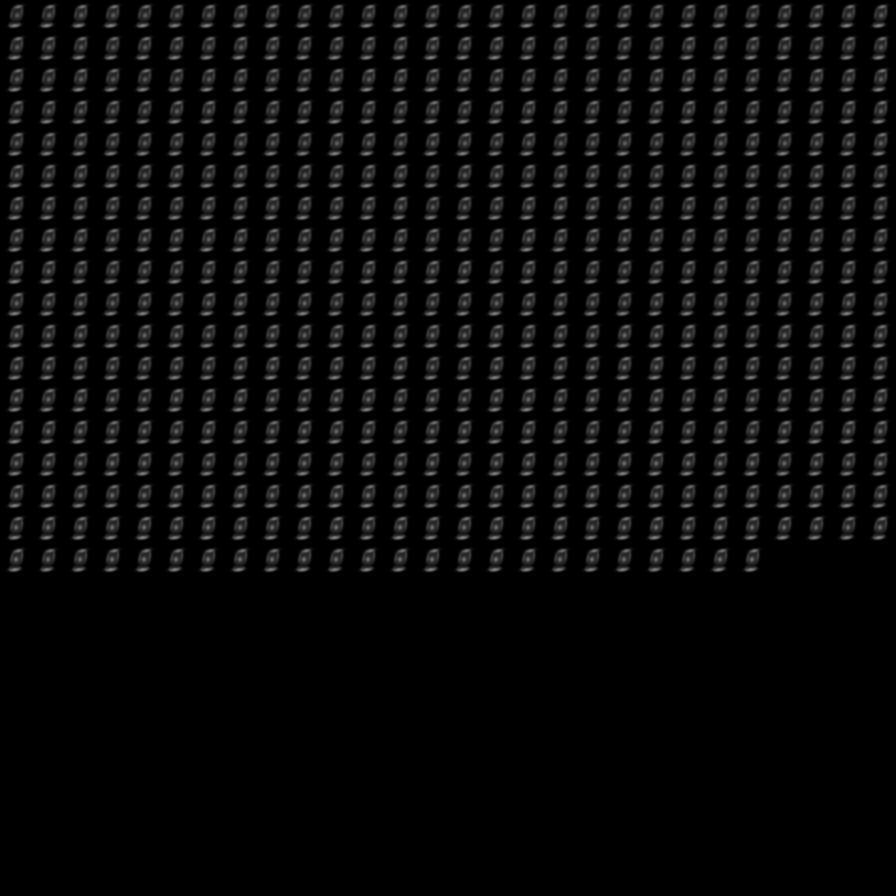
Write a Shadertoy shader that draws this pattern.

```glsl
// A square grid of small, soft grey two-lobed glyphs on black, filled row by row
// from the top left until the count runs out. Each glyph is a pair of faint
// ellipses with Gaussian highlights that drift slightly along the sequence.

#define GRID 28.0        // cells across and down
#define GLYPH_COUNT 500.0
#define BODY_LEVEL 0.13
#define TOP_LEVEL 0.31
#define BOTTOM_LEVEL 0.37
#define CORE_LEVEL 0.27
#define RIM_LEVEL 0.11
#define VARIATION 0.06   // random brightness change per glyph

float hash(vec2 p) {
    return fract(sin(dot(p, vec2(127.1, 311.7))) * 4375.85);
}

// Position in the unit frame of a tilted ellipse
vec2 ellipseFrame(vec2 p, vec2 center, vec2 radius, float tilt) {
    float c = cos(tilt), s = sin(tilt);
    p -= center;
    return vec2(c * p.x + s * p.y, c * p.y - s * p.x) / radius;
}

float glow(vec2 p, vec2 center, vec2 radius, float tilt) {
    vec2 q = ellipseFrame(p, center, radius, tilt);
    return exp(-dot(q, q));
}

float softEllipse(vec2 p, vec2 center, vec2 radius, float tilt) {
    return 1.0 - smoothstep(0.72, 1.2, length(ellipseFrame(p, center, radius, tilt)));
}

// Brightness of one glyph; p spans -0.5 to 0.5, progress runs 0 to 1
float glyph(vec2 p, float progress) {
    // Faint body: tall slanted upper lobe over a wide lower lobe
    float upper = softEllipse(p, vec2(0.03, 0.07), vec2(0.21, 0.30), -0.25);
    float lower = softEllipse(p, vec2(-0.04, -0.26), vec2(0.21, 0.12), 0.15);
    float light = BODY_LEVEL * max(upper, lower);

    // Bright caps at both ends
    light += TOP_LEVEL * glow(p, vec2(0.08, 0.29), vec2(0.14, 0.055), 0.25);
    light += BOTTOM_LEVEL * glow(p, vec2(-0.04, -0.30), vec2(0.16, 0.055), 0.12);

    // Core and side rims
    vec2 core = vec2(mix(0.04, 0.0, progress), 0.02);
    light += CORE_LEVEL * mix(0.8, 1.1, progress) * glow(p, core, vec2(0.075, 0.085), -0.3);
    light += RIM_LEVEL * glow(p, vec2(0.18, 0.14), vec2(0.045, 0.15), -0.15);
    light += RIM_LEVEL * glow(p, vec2(-0.14, 0.06), vec2(0.045, 0.15), -0.25);

    // Shaded waist between the lobes
    light -= 0.05 * glow(p, vec2(0.02, -0.17), vec2(0.14, 0.05), 0.1);
    return max(light, 0.0);
}

void mainImage(out vec4 fragColor, in vec2 fragCoord) {
    vec2 uv = fragCoord / iResolution.xy;
    vec2 grid = vec2(uv.x, 1.0 - uv.y) * GRID;
    vec2 cell = floor(grid);
    vec2 p = (fract(grid) - 0.5) * vec2(1.0, -1.0);

    // Cells are numbered in reading order
    float index = cell.y * GRID + cell.x;
    float filled = step(index + 0.5, GLYPH_COUNT);
    float progress = clamp(index / GLYPH_COUNT, 0.0, 1.0);

    float light = glyph(p, progress) * (1.0 + VARIATION * (hash(cell) - 0.5));
    fragColor = vec4(vec3(light * filled), 1.0);
}
```
